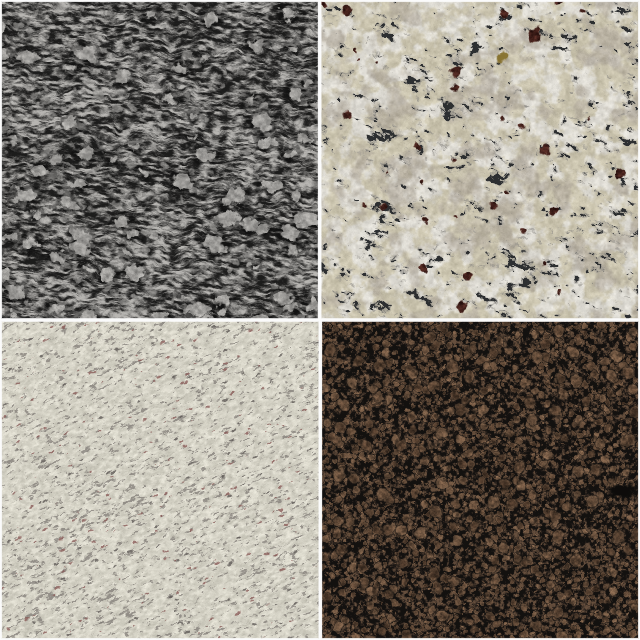
This texture is drawn by a WebGL 1 fragment shader. Its source:

```glsl
precision highp float;
// Four polished stone slabs in a two by two grid with thin pale joints:
// streaked grey gneiss, cream granite with garnets, fine slanted white granite
// and brown orbicular granite, built from layered noise and jittered grains.

uniform vec2 u_resolution;

const float JOINT = 0.0028;           // half width of the central joints
const float MARGIN = 0.0030;          // outer border
const vec3 JOINT_COLOR = vec3(0.985);
const float GNEISS_TILT = -0.10;
const float WHITE_TILT = 0.42;
const vec2 GNEISS_STREAK = vec2(85.0, 250.0);
const vec2 GNEISS_EYES = vec2(25.0, 34.0);
const float MICA_LEVEL = 0.715;
const float GARNET_CELLS = 24.0;
const vec2 BIG_GARNET = vec2(0.836, 0.945);
const vec2 GOLD_SPOT = vec2(0.785, 0.911);
const vec2 DARK_SMUDGE = vec2(0.972, 0.234);
const vec3 GARNET = vec3(0.25, 0.12, 0.10);
const vec3 BLACK_MICA = vec3(0.15, 0.16, 0.17);

float hash(vec2 p) {
  vec3 q = fract(p.xyx * 0.1031);
  q += dot(q, q.yzx + 33.33);
  return fract((q.x + q.y) * q.z);
}

float noise(vec2 p) {
  vec2 i = floor(p), f = fract(p);
  f = f * f * (3.0 - 2.0 * f);
  return mix(mix(hash(i), hash(i + vec2(1.0, 0.0)), f.x),
             mix(hash(i + vec2(0.0, 1.0)), hash(i + 1.0), f.x), f.y);
}

float fbm(vec2 p) {
  float sum = 0.0, weight = 0.533;
  for (int i = 0; i < 4; i++) {
    sum += weight * noise(p);
    p = p * 2.03 + 17.3;
    weight *= 0.5;
  }
  return sum;
}

// Two independent offsets around zero, used to roughen outlines
vec2 jitter(vec2 p) {
  return vec2(fbm(p), fbm(p + 31.0)) - 0.5;
}

vec2 rotate(vec2 p, float angle) {
  float c = cos(angle), s = sin(angle);
  return vec2(c * p.x + s * p.y, c * p.y - s * p.x);
}

// Nearest scattered grain: signed distance and random id, in cell units.
vec2 grains(vec2 p, float density, float minRadius, float maxRadius) {
  vec2 cell = floor(p);
  vec2 best = vec2(9.0, 0.0);
  for (int j = -1; j <= 1; j++) {
    for (int i = -1; i <= 1; i++) {
      vec2 c = cell + vec2(float(i), float(j));
      float id = hash(c + 71.7);
      vec2 center = c + vec2(hash(c + 3.1), hash(c + 19.9));
      float d = length(p - center) - mix(minRadius, maxRadius, hash(c + 43.3));
      if (id < density && d < best.x) best = vec2(d, id / density);
    }
  }
  return best;
}

vec3 greyGneiss(vec2 p) {
  vec2 q = rotate(p + 2.0, GNEISS_TILT);
  vec2 ragged = jitter(p * 80.0);
  float eye = grains(q * GNEISS_EYES + ragged * 0.75, 0.40, 0.14, 0.42).x;
  float smallEye = grains(q * GNEISS_EYES * 1.9 + ragged * 0.9, 0.42, 0.12, 0.40).x;
  q.y += 0.018 * (fbm(q * vec2(30.0, 36.0)) - 0.5);
  float streak = fbm(q * GNEISS_STREAK) + 0.25 * (fbm(q * vec2(14.0, 30.0)) - 0.5);
  float tone = mix(0.11, 0.72, smoothstep(0.24, 0.82, streak));
  float feldspar = 0.64 + 0.42 * (fbm(p * 160.0) - 0.5);
  tone = mix(tone, feldspar - 0.05, 0.7 * (1.0 - smoothstep(-0.15, 0.06, smallEye)));
  tone *= 1.0 - 0.35 * smoothstep(0.22, 0.05, abs(eye - 0.08));
  tone = mix(tone, feldspar, 0.92 * (1.0 - smoothstep(-0.07, 0.05, eye)));
  return tone * vec3(1.0, 0.99, 0.97);
}

vec3 creamGranite(vec2 p) {
  vec3 color = mix(vec3(0.79, 0.765, 0.68), vec3(0.87, 0.86, 0.83),
                   smoothstep(0.40, 0.66, fbm(p * 52.0)));
  color = mix(color, vec3(0.69, 0.66, 0.61), 0.7 * smoothstep(0.50, 0.70, fbm(p * 34.0 + 8.0)));
  color += 0.19 * (fbm(p * 150.0) - 0.5);
  vec2 q = rotate(p, -0.3) + 0.010 * jitter(p * 90.0);
  float mica = fbm(q * vec2(85.0, 140.0)) + 0.50 * (fbm(q * 30.0 + 5.0) - 0.5);
  color = mix(color, vec3(0.55, 0.54, 0.52), 0.55 * smoothstep(MICA_LEVEL - 0.10, MICA_LEVEL, mica));
  color = mix(color, BLACK_MICA, 0.95 * smoothstep(MICA_LEVEL, MICA_LEVEL + 0.07, mica));
  vec2 ragged = 0.013 * jitter(p * 90.0);
  float garnet = grains((p + ragged) * GARNET_CELLS, 0.30, 0.05, 0.20).x / GARNET_CELLS;
  garnet = min(garnet, length((p + ragged - BIG_GARNET) * vec2(1.0, 0.85)) - 0.0105);
  vec3 red = GARNET + 0.36 * (fbm(p * 190.0) - 0.5) * vec3(1.0, 0.6, 0.5);
  color = mix(color, red, 1.0 - smoothstep(-0.0015, 0.0015, garnet));
  float gold = length(p + ragged - GOLD_SPOT) - 0.007;
  return mix(color, vec3(0.50, 0.41, 0.12), 0.85 * (1.0 - smoothstep(-0.002, 0.002, gold)));
}

vec3 whiteGranite(vec2 p) {
  vec2 q = rotate(p + 1.0, WHITE_TILT) + 0.004 * jitter(p * 120.0);
  vec3 color = vec3(0.835, 0.825, 0.775) + 0.24 * (fbm(q * vec2(150.0, 230.0)) - 0.5);
  float fleck = fbm(q * vec2(125.0, 290.0) + 9.0) + 0.15 * (fbm(q * vec2(20.0, 34.0)) - 0.5);
  color = mix(color, vec3(0.50, 0.48, 0.46), 0.75 * smoothstep(0.58, 0.78, fleck));
  vec2 ragged = jitter(p * 200.0);
  vec2 speck = grains(q * vec2(68.0, 140.0) + 0.6 * ragged, 0.20, 0.06, 0.30);
  vec3 speckColor = mix(vec3(0.52, 0.33, 0.32), vec3(0.34, 0.32, 0.31), step(0.55, speck.y));
  return mix(color, speckColor, 0.75 * (1.0 - smoothstep(-0.14, 0.10, speck.x)));
}

vec3 brownGranite(vec2 p) {
  float speckle = fbm(p * 200.0);
  vec3 color = mix(vec3(0.075, 0.065, 0.06), vec3(0.40, 0.31, 0.24), smoothstep(0.40, 0.78, speckle));
  vec2 ragged = 0.009 * jitter(p * 125.0);
  float cells = 125.0;
  for (int i = 0; i < 4; i++) {   // small orbs first, large ones on top
    vec2 orb = grains((p + ragged) * cells + float(i) * 37.0, 0.40, 0.14, 0.46);
    vec3 body = mix(vec3(0.29, 0.215, 0.16), vec3(0.43, 0.33, 0.25), orb.y);
    float rim = smoothstep(-0.22, -0.06, orb.x);
    body = mix(body, vec3(0.42, 0.335, 0.26), 0.35 * rim) * (0.38 + 1.18 * speckle);
    float halo = 1.0 - smoothstep(0.0, 0.13, orb.x);
    color = mix(color, vec3(0.095, 0.078, 0.065), 0.55 * halo);
    color = mix(color, body, 1.0 - smoothstep(-0.08, 0.05, orb.x));
    cells *= 0.72;
  }
  float smudge = length((p + ragged * 2.0 - DARK_SMUDGE) * vec2(0.42, 1.0));
  return mix(color, vec3(0.05, 0.045, 0.04), 1.0 - smoothstep(0.006, 0.013, smudge));
}

void main() {
  vec2 p = gl_FragCoord.xy / u_resolution;
  bool top = p.y > 0.5;
  float split = top ? 0.4995 : 0.5005;
  bool right = p.x > split;
  vec3 stone;
  if (top) stone = right ? creamGranite(p) : greyGneiss(p);
  else stone = right ? brownGranite(p) : whiteGranite(p);
  // Distance into the slab from its closest edge
  vec2 inner = abs(p - vec2(split, 0.5)) - JOINT;
  vec2 outer = min(p, 1.0 - p) - MARGIN;
  float inside = min(min(inner.x, inner.y), min(outer.x, outer.y));
  float aa = 0.75 / min(u_resolution.x, u_resolution.y);
  gl_FragColor = vec4(mix(JOINT_COLOR, stone, smoothstep(-aa, aa, inside)), 1.0);
}
```
